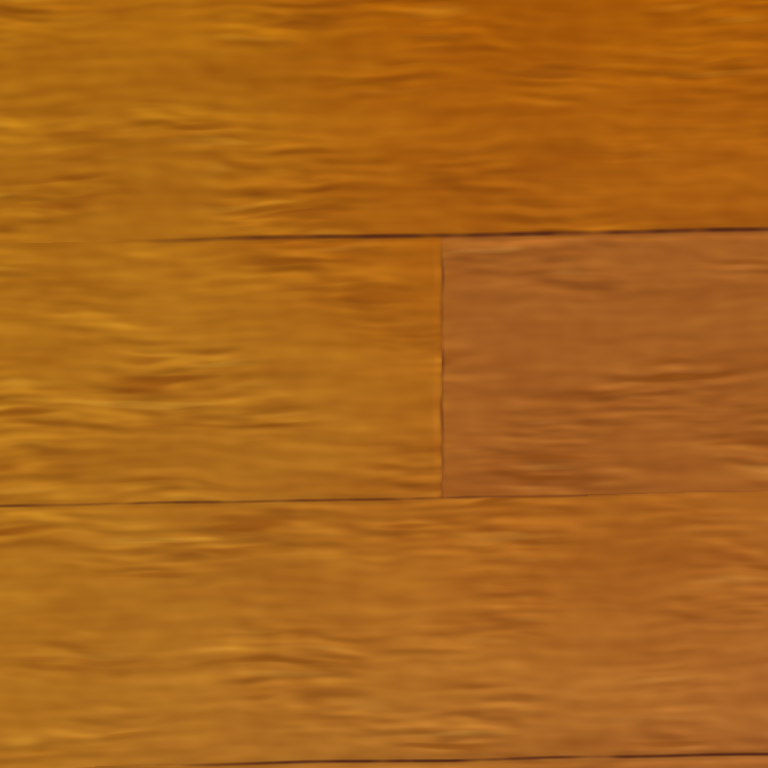
This texture is drawn by a WebGL 1 fragment shader. Its source:

```glsl
precision highp float;
// Varnished wood floor: three wide rows of long boards, tilted slightly, with one butt joint.
// Stretched gradient noise makes the grain, short pores and embossed flecks; seams are soft
// distance lines that break and fade along their length, over a broad gold to amber drift.

#define PITCH 0.342         // height of a row of boards
#define SLOPE 0.018         // rise of the seams across the canvas
#define BOARD_LENGTH 2.6
#define JOINT_X 0.576       // butt joint position in the middle row
#define SEAM_WIDTH 0.0020   // half width of a dark seam
#define GRAIN 0.12          // contrast of the grain
#define RELIEF 0.25         // contrast of the embossed flecks
#define GOLD vec3(0.680, 0.432, 0.082)
#define AMBER vec3(0.650, 0.348, 0.035)
#define RUSSET vec3(0.630, 0.362, 0.135)
#define PORE vec3(0.500, 0.250, 0.050)
#define SEAM vec3(0.330, 0.160, 0.090)

uniform vec2 u_resolution;

vec2 gradientAt(vec2 cell) {
  float angle = 6.28318 * fract(sin(dot(cell, vec2(127.1, 311.7))) * 43758.55);
  return vec2(cos(angle), sin(angle));
}

float gradientNoise(vec2 p) {
  vec2 i = floor(p);
  vec2 f = p - i;
  vec2 u = f * f * f * (f * (f * 6.0 - 15.0) + 10.0);
  float a = dot(gradientAt(i), f);
  float b = dot(gradientAt(i + vec2(1.0, 0.0)), f - vec2(1.0, 0.0));
  float c = dot(gradientAt(i + vec2(0.0, 1.0)), f - vec2(0.0, 1.0));
  float d = dot(gradientAt(i + 1.0), f - 1.0);
  return mix(mix(a, b, u.x), mix(c, d, u.x), u.y);
}

// Difference of noise along a diagonal: lit on one edge, shaded on the other
float emboss(vec2 p) {
  return gradientNoise(p) - gradientNoise(p + vec2(0.12, 0.38));
}

// Blurred line of the given half width at signed distance d
float line(float d, float halfWidth) {
  float reach = max(2.2 * halfWidth, 1.5 / u_resolution.y);
  return 1.0 - smoothstep(0.0, reach, abs(d));
}

void main() {
  vec2 uv = gl_FragCoord.xy / u_resolution;

  // Board layout: each row is shifted by a quarter board
  vec2 p = vec2(uv.x, uv.y - SLOPE * uv.x);
  float wobble = 0.003 * gradientNoise(vec2(p.x * 6.0, floor(p.y / PITCH + 0.5) * 7.3));
  float v = (p.y + wobble) / PITCH;
  float row = floor(v);
  float along = (p.x - JOINT_X) / BOARD_LENGTH + 0.25 * (row - 1.0);
  float board = floor(along);
  float russetBoard = mod(row, 2.0) * mod(board + 1.0, 2.0);

  // Broad drift of colour
  float drift = gradientNoise(uv * vec2(2.3, 3.1) + 4.7);
  float warmth = smoothstep(0.0, 0.8, uv.x + 0.35 * (uv.y - 0.55) + 0.35 * drift);
  vec3 color = mix(GOLD, AMBER, warmth * mix(0.4, 1.0, uv.y));
  color.b += (0.04 + 0.07 * uv.x) * (1.0 - uv.y);
  color = mix(color, RUSSET, russetBoard * smoothstep(0.5, 0.85, uv.x + 0.2));

  // Grain, displaced separately on each board
  vec2 g = p + vec2(row * 5.37 + board * 2.71, row * 1.93 + board * 3.17);
  g.y += 0.014 * gradientNoise(g * vec2(4.0, 8.0)) + 0.004 * gradientNoise(g * vec2(15.0, 22.0));
  float cloud = gradientNoise(g * vec2(4.0, 9.0));
  float bands = gradientNoise(g * vec2(4.5, 29.0) + 11.0);
  float fibres = gradientNoise(g * vec2(14.0, 82.0) + 23.0);
  float mottle = gradientNoise(g * vec2(34.0, 55.0) + 37.0);
  float grain = 0.75 * cloud + 0.95 * bands + 0.7 * fibres + 0.5 * mottle;
  color *= 1.0 + GRAIN * grain * vec3(0.65, 1.0, 1.3);

  // Embossed flecks of two sizes, gathered in patches
  float patches = smoothstep(-0.2, 0.35, gradientNoise(g * vec2(5.0, 11.0) + 63.0));
  float flecks = emboss(g * vec2(9.0, 58.0) + 51.0) + 0.75 * emboss(g * vec2(19.0, 92.0) + 97.0);
  color *= 1.0 + RELIEF * (0.2 + 0.8 * patches) * flecks * vec3(0.8, 1.0, 1.2);

  // Short dark pores and pale slivers
  float slivers = gradientNoise(g * vec2(6.5, 62.0) + 79.0);
  float pores = smoothstep(0.2, 0.5, slivers);
  float pale = smoothstep(0.22, 0.5, -slivers);
  color = mix(color, PORE, 0.5 * pores * patches);
  color += vec3(0.045, 0.055, 0.035) * pale * patches;

  // Long seams: even ones deepen to the right, odd ones are thin and fade there
  float seamIndex = floor(v + 0.5);
  float seamDistance = (v - seamIndex) * PITCH;
  float oddSeam = mod(seamIndex, 2.0);
  float fadeIn = smoothstep(0.08, 0.45, uv.x);
  float fadeOut = 1.0 - 0.9 * smoothstep(0.6, 0.9, uv.x);
  float breaks = gradientNoise(vec2(uv.x * 11.0, seamIndex * 4.3 + 0.4))
               + 0.6 * gradientNoise(vec2(uv.x * 37.0, seamIndex * 3.1 + 0.4));
  float strength = mix(0.85 * fadeIn, 0.55 * fadeOut, oddSeam);
  strength *= clamp(0.88 + 0.9 * breaks, 0.25, 1.15);
  float seamWidth = SEAM_WIDTH * mix(0.8 + 0.15 * seamIndex, 0.75, oddSeam);
  color *= 1.0 + 0.09 * strength * line(seamDistance + 0.009, 0.003);
  color *= 1.0 - 0.10 * strength * line(seamDistance, 0.005);
  color = mix(color, SEAM, strength * line(seamDistance, seamWidth));

  // Faint worn butt joint with a pale edge on its left
  float jointDistance = (along - floor(along + 0.5)) * BOARD_LENGTH;
  jointDistance += 0.002 * gradientNoise(vec2(uv.y * 30.0, 2.5));
  float jointWear = clamp(0.24 + 0.5 * gradientNoise(vec2(uv.y * 23.0, 8.5)), 0.06, 0.45);
  color *= 1.0 + 0.12 * jointWear * line(jointDistance + 0.008, 0.003);
  color = mix(color, SEAM, jointWear * line(jointDistance, 0.0018));

  gl_FragColor = vec4(clamp(color, 0.0, 1.0), 1.0);
}
```
